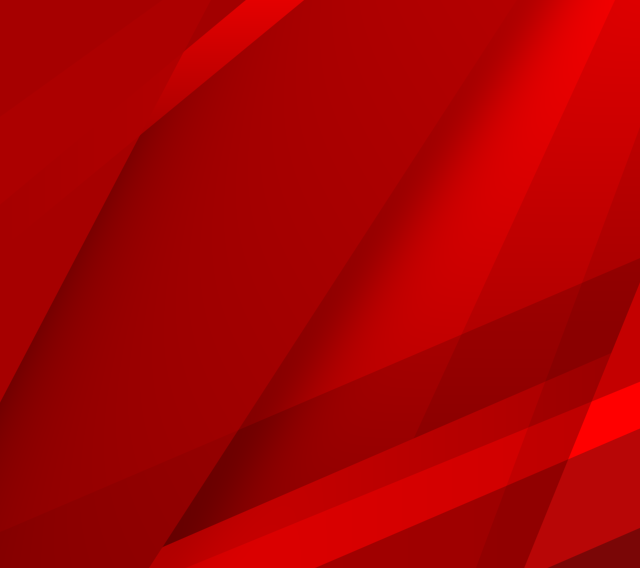
Reproduce this background procedurally as a WebGL 2 fragment shader.

```glsl
#version 300 es
precision highp float;
// Draws overlapping diagonal red panels with soft shadows and bright ribbons.

uniform vec2 u_resolution;
out vec4 fragColor;

// The canvas spans these design units; each edge is a line (x1, y1, x2, y2).
const vec2 CANVAS = vec2(7.68, 6.80);

// Steep edges, running upwards
const vec4 FOLD_LEFT   = vec4(0.00, 1.98, 1.68, 5.18);
const vec4 FOLD_CENTER = vec4(1.95, 0.25, 6.20, 6.80);
const vec4 PANE_INNER  = vec4(5.53, 2.78, 7.38, 6.80);
const vec4 PANE_OUTER  = vec4(6.55, 2.25, 7.68, 5.28);
const vec4 PANE_CORNER = vec4(6.29, 0.00, 7.68, 3.42);

// Shallow edges of the lower ribbons, from top to bottom
const vec4 BAND_DARK   = vec4(0.00, 0.43, 7.68, 3.71);
const vec4 BAND_MID    = vec4(1.95, 0.25, 7.35, 2.58);
const vec4 BAND_BRIGHT = vec4(2.35, 0.05, 7.68, 2.23);
const vec4 BAND_FLOOR  = vec4(3.78, 0.00, 7.68, 1.67);
const vec4 BAND_BASE   = vec4(6.57, 0.00, 7.68, 0.48);

// Edges of the upper left strips
const vec4 STRIP_LOW  = vec4(0.00, 3.80, 3.65, 6.80);
const vec4 STRIP_MID  = vec4(0.00, 4.35, 2.95, 6.80);
const vec4 STRIP_HIGH = vec4(0.00, 5.40, 1.95, 6.80);

// Shadows and shades
const float LEFT_SHADOW = 0.15;
const float LEFT_REACH = 0.45;
const float CENTER_SHADOW = 0.28;
const float RIBBON_SHADOW = 0.14;
const float CENTER_REACH = 0.55;
const float INNER_SHADE = 0.91;
const float OUTER_SHADE = 0.92;
const float BAND_SHADE = 0.85;
const float CORNER_TINT = 0.022;

// Signed distance to an edge, positive on its right-hand side
float edgeDistance(vec2 p, vec4 edge) {
  vec2 along = normalize(edge.zw - edge.xy);
  vec2 q = p - edge.xy;
  return along.y * q.x - along.x * q.y;
}

// Antialiased coverage of the right-hand side of an edge
float beyond(vec2 p, vec4 edge) {
  float blur = 0.75 * CANVAS.y / u_resolution.y;
  return smoothstep(-blur, blur, edgeDistance(p, edge));
}

// Left panel and the large central panel, shaded along their fold
float backPanels(vec2 p) {
  float d = max(edgeDistance(p, FOLD_LEFT), 0.0);
  float center = 0.575 + dot(p, vec2(0.012, 0.008));
  center -= LEFT_SHADOW * exp(-d / LEFT_REACH);
  center *= mix(1.0, 0.94, beyond(p, BAND_DARK));
  return mix(0.65, center, beyond(p, FOLD_LEFT));
}

// Glowing right panel with its panes and lower ribbons
float frontPanels(vec2 p) {
  float mid = beyond(p, BAND_MID);
  float light = 0.635 + 0.047 * p.y;
  light *= mix(1.0, INNER_SHADE, beyond(p, PANE_INNER));
  light *= mix(1.0, BAND_SHADE, beyond(p, BAND_DARK));
  light = mix(light, 0.86 - 0.027 * p.x, mid);
  light = mix(light, 0.90 - 0.013 * p.x, beyond(p, BAND_BRIGHT));
  light = mix(light, 0.65 - 0.005 * p.x, beyond(p, BAND_FLOOR));
  light *= mix(1.0, OUTER_SHADE, beyond(p, PANE_OUTER));

  float d = max(edgeDistance(p, FOLD_CENTER), 0.0) / CENTER_REACH;
  return light * (1.0 - mix(CENTER_SHADOW, RIBBON_SHADOW, mid) * exp(-d * d));
}

// Bright pane crossing the ribbons at the lower right
float cornerPane(vec2 p) {
  float light = mix(0.77, 1.0, beyond(p, BAND_BRIGHT));
  light = mix(light, 0.72, beyond(p, BAND_FLOOR));
  return mix(light, 0.48, beyond(p, BAND_BASE));
}

// Strips across the upper left corner
float upperStrips(vec2 p) {
  float fold = beyond(p, FOLD_LEFT);
  float low = mix(0.65 + 0.02 * p.x, 0.72 + 0.145 * (p.y - 5.6), fold);
  float high = mix(0.675, 0.635, fold);
  float light = mix(high, low, beyond(p, STRIP_MID));
  return mix(0.652, light, beyond(p, STRIP_HIGH));
}

void main() {
  vec2 p = gl_FragCoord.xy / u_resolution * CANVAS;
  float corner = beyond(p, PANE_CORNER);

  // Layers from back to front
  float red = backPanels(p);
  red = mix(red, frontPanels(p), beyond(p, FOLD_CENTER));
  red = mix(red, cornerPane(p), corner);
  red = mix(upperStrips(p), red, beyond(p, STRIP_LOW));

  float tint = CORNER_TINT * corner * beyond(p, BAND_FLOOR);
  fragColor = vec4(red, tint, tint, 1.0);
}
```
